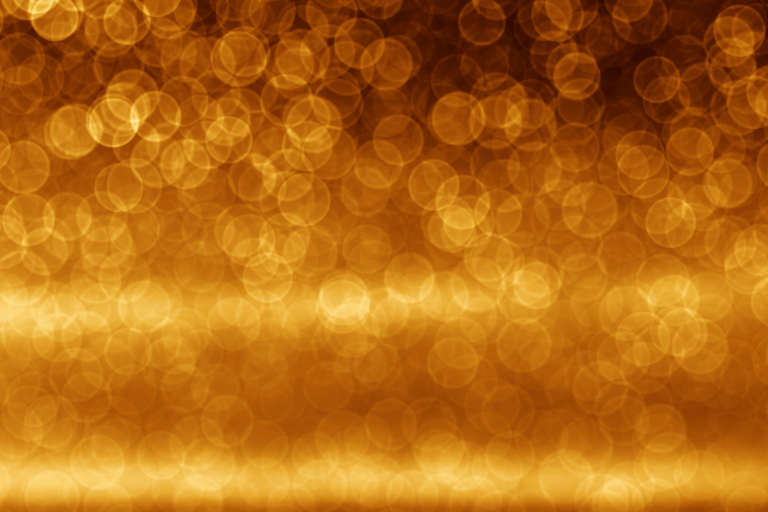
A Shadertoy shader for this background:

```glsl
// Golden bokeh: overlapping translucent light discs over two glowing horizontal bands.

const int LAYERS = 5;
const float CELL = 0.08;        // grid pitch, in canvas heights
const float MEAN_COVER = 2.15;  // average summed disc strength at any point

vec3 hash3(vec3 p) {
    p = fract(p * vec3(0.1031, 0.1030, 0.0973));
    p += dot(p, p.yxz + 33.33);
    return fract((p.xxy + p.yxx) * p.zyx);
}

float noise(vec2 p) {
    vec2 i = floor(p), f = fract(p);
    f = f * f * (3.0 - 2.0 * f);
    float low = mix(hash3(vec3(i, 7.0)).x, hash3(vec3(i + vec2(1, 0), 7.0)).x, f.x);
    float high = mix(hash3(vec3(i + vec2(0, 1), 7.0)).x, hash3(vec3(i + 1.0, 7.0)).x, f.x);
    return mix(low, high, f.y);
}

float bell(float x, float width) {
    x /= width;
    return exp(-x * x);
}

// Extra light around the upper left corner
float cornerLight(vec2 p) {
    return bell(length((p - vec2(0.05, 1.0)) * vec2(0.7, 1.0)), 0.24);
}

// How strongly discs stand out at a place
float discContrast(vec2 p) {
    return mix(0.28, 0.8, smoothstep(0.1, 0.9, p.y)) + 0.45 * cornerLight(p);
}

// Blurred light level behind the discs
float backgroundLevel(vec2 p) {
    float level = mix(2.6, 0.6, smoothstep(0.5, 0.95, p.y));
    float upperBand = bell(p.y - 0.385 - 0.03 * p.x, 0.055);
    float lowerBand = bell(p.y - 0.065, 0.048);
    level += upperBand * mix(1.1, 2.5, noise(vec2(p.x * 6.0, 2.5)));
    level += lowerBand * mix(1.6, 2.4, noise(vec2(p.x * 5.0, 9.5)));
    level -= 0.65 * bell(p.y - 0.2, 0.08);
    level -= 0.9 * smoothstep(0.035, 0.0, p.y);
    level += 0.5 * (0.7 - p.x) + 1.3 * cornerLight(p);
    return level + 0.5 * (noise(p * 9.0) - 0.5);
}

// Flat disc with a thin brighter rim
float lightDisc(float dist, float radius, float soft) {
    float fill = smoothstep(radius + soft, radius - soft, dist);
    float rim = bell(dist - radius + 0.003, 0.0015 + soft * 0.8);
    return fill * (0.82 + 0.12 * dist / radius) + 0.5 * rim;
}

// One jittered disc per cell, summed over the neighbouring cells
float discLayer(vec2 p, float layer, float pixel) {
    vec2 offset = hash3(vec3(layer, 3.0, 11.0)).xy * CELL;
    vec2 home = floor((p + offset) / CELL);
    float sum = 0.0;
    for (int j = -1; j <= 1; j++)
    for (int i = -1; i <= 1; i++) {
        vec2 cell = home + vec2(i, j);
        vec3 place = hash3(vec3(cell + 40.0, layer * 17.0 + 1.0));
        vec3 look = hash3(vec3(cell + 90.0, layer * 23.0 + 5.0));
        vec2 centre = (cell + place.xy) * CELL - offset;
        float radius = mix(0.046, 0.055, place.z);
        float soft = max(mix(0.0015, 0.004, look.y), 0.7 * pixel);
        float strength = 0.15 + 0.85 * pow(look.x, 4.0);
        sum += discContrast(centre) * strength * lightDisc(length(p - centre), radius, soft);
    }
    return sum;
}

// Light level to colour, from deep brown through amber to pale gold
vec3 goldRamp(float level) {
    vec3 c = mix(vec3(0.19, 0.04, 0.0), vec3(0.34, 0.11, 0.0), clamp(level + 1.0, 0.0, 1.0));
    c = mix(c, vec3(0.56, 0.24, 0.01), clamp(level, 0.0, 1.0));
    c = mix(c, vec3(0.70, 0.36, 0.03), clamp(level - 1.0, 0.0, 1.0));
    c = mix(c, vec3(0.81, 0.51, 0.08), clamp(level - 2.0, 0.0, 1.0));
    c = mix(c, vec3(0.91, 0.67, 0.19), clamp(level - 3.0, 0.0, 1.0));
    c = mix(c, vec3(0.98, 0.82, 0.43), clamp(level - 4.0, 0.0, 1.0));
    return mix(c, vec3(1.0, 0.93, 0.68), clamp((level - 5.0) * 0.6, 0.0, 1.0));
}

void mainImage(out vec4 fragColor, in vec2 fragCoord) {
    vec2 p = fragCoord / iResolution.y;
    float pixel = 1.0 / iResolution.y;

    // Discs are centred around the background level so they only add contrast
    float level = backgroundLevel(p) - MEAN_COVER * discContrast(p);
    for (int layer = 0; layer < LAYERS; layer++)
        level += discLayer(p, float(layer), pixel);

    fragColor = vec4(goldRamp(level), 1.0);
}
```
